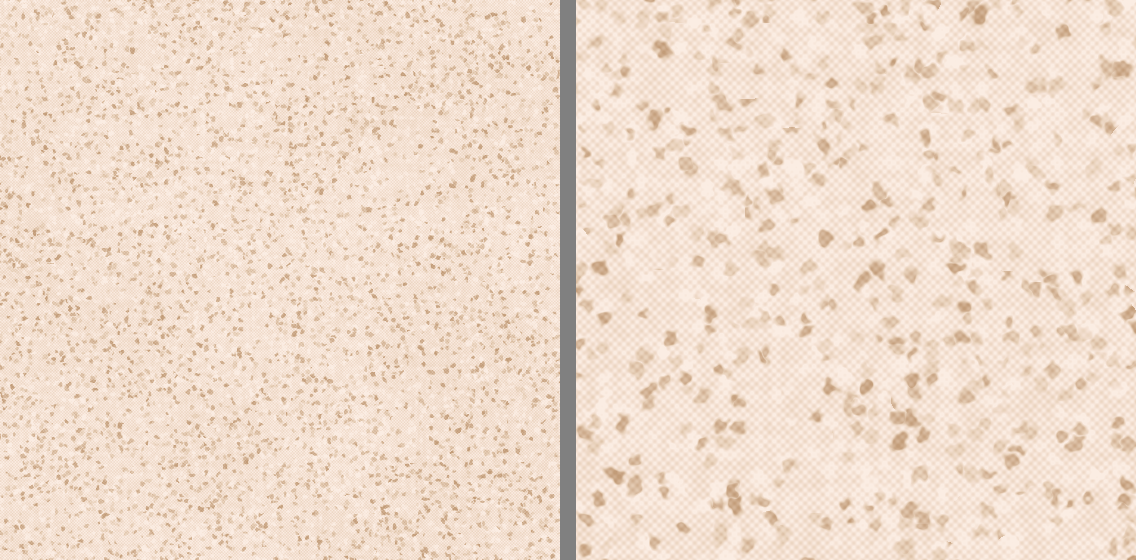
Left, the full canvas; right, a detail of the centre.
A Shadertoy shader for this texture:

```glsl
// Cream woven cloth scattered with small tan and pale flecks.
// A fine checker weave, thread noise and jittered grains add up to one
// tone value, which a five-step colour ramp turns into cloth colours.

float hash(vec2 p) {
    vec3 q = fract(vec3(p.xyx) * 0.1031);
    q += dot(q, q.yzx + 33.33);
    return fract((q.x + q.y) * q.z);
}

float valueNoise(vec2 p) {
    vec2 cell = floor(p), f = fract(p);
    f = f * f * (3.0 - 2.0 * f);
    float low = mix(hash(cell), hash(cell + vec2(1, 0)), f.x);
    float high = mix(hash(cell + vec2(0, 1)), hash(cell + vec2(1, 1)), f.x);
    return mix(low, high, f.y);
}

// Strongest soft, slightly stretched grain near p; share is the chance per cell.
float grains(vec2 p, float share, float seed) {
    vec2 home = floor(p);
    float strongest = 0.0;
    for (int y = -1; y <= 1; y++) {
        for (int x = -1; x <= 1; x++) {
            vec2 cell = home + vec2(x, y);
            vec2 key = cell + seed;
            float present = step(hash(key + 7.3), share);
            vec2 centre = cell + vec2(hash(key + 19.1), hash(key + 41.7));
            float angle = 6.2832 * hash(key + 63.9);
            float c = cos(angle), s = sin(angle);
            vec2 d = mat2(c, s, -s, c) * (p - centre);
            d.x *= mix(0.55, 1.0, hash(key + 85.2));
            float radius = mix(0.27, 0.48, hash(key + 107.4));
            float shape = 1.0 - smoothstep(radius - 0.17, radius + 0.13, length(d));
            float strength = mix(0.3, 1.0, hash(key + 131.6));
            strongest = max(strongest, present * shape * strength);
        }
    }
    return strongest;
}

// Tone 0 is the darkest tan, tone 4 the palest cream.
vec3 clothColour(float tone) {
    vec3 colour = mix(vec3(0.76, 0.61, 0.47), vec3(0.84, 0.72, 0.61), clamp(tone, 0.0, 1.0));
    colour = mix(colour, vec3(0.91, 0.82, 0.73), clamp(tone - 1.0, 0.0, 1.0));
    colour = mix(colour, vec3(0.95, 0.87, 0.81), clamp(tone - 2.0, 0.0, 1.0));
    return mix(colour, vec3(0.985, 0.93, 0.89), clamp(tone - 3.0, 0.0, 1.0));
}

void mainImage(out vec4 fragColor, in vec2 fragCoord) {
    vec2 uv = fragCoord / iResolution.y;

    // Fine checker weave, faded where the canvas is too small to hold it
    vec2 thread = sin(uv * 190.0 * 6.2832);
    float weave = thread.x * thread.y * smoothstep(0.5, 0.4, 190.0 / iResolution.y);

    // Uneven threads and broad, faint staining
    float threads = valueNoise(uv * vec2(14.0, 190.0)) + valueNoise(uv * vec2(190.0, 14.0) + 50.0) - 1.0;
    float stain = valueNoise(uv * 5.0 + 9.0) - 0.5;
    float fibre = valueNoise(uv * 210.0 + 31.0) - 0.5;

    // Flecks gather in loose clusters that lie slightly sideways
    float cluster = valueNoise(uv * vec2(13.0, 21.0) + 3.0);
    vec2 ragged = vec2(valueNoise(uv * 240.0), valueNoise(uv * 240.0 + 77.0)) - 0.5;
    vec2 grainSpace = uv * 112.0 + ragged * 0.5;
    float dark = grains(grainSpace, mix(0.16, 0.46, cluster), 0.0);
    float pale = grains(grainSpace * 0.95 + 5.0, 0.3, 211.0);

    float tone = 3.2 + 0.8 * weave * (1.0 - 0.5 * max(dark, pale));
    tone += 0.35 * threads + 0.4 * stain + 0.5 * fibre;
    tone += 0.9 * pale * (1.0 - dark) - 2.9 * dark;

    fragColor = vec4(clothColour(tone), 1.0);
}
```
